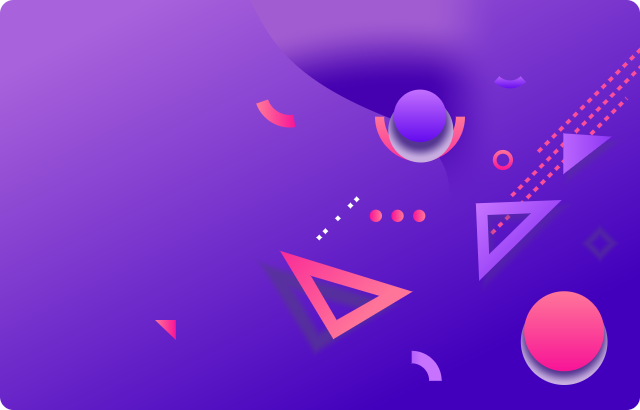
Write a WebGL 2 fragment shader that draws this background.

```glsl
#version 300 es
precision highp float;
uniform vec2 u_resolution;
out vec4 fragColor;

// Canvas is 7.68 x 4.92 units; y runs downward after the flip in main()
const vec2 CANVAS = vec2(7.68, 4.92);
const float CORNER = 0.16;
const vec3 WHITE = vec3(1.0);
const vec3 LILAC = vec3(0.66, 0.385, 0.86);
const vec3 INDIGO = vec3(0.26, 0.0, 0.74);
const vec3 FOLD_LIGHT = vec3(0.63, 0.36, 0.82);
const vec3 FOLD_DARK = vec3(0.27, 0.0, 0.69);
const vec3 CORAL = vec3(1.0, 0.46, 0.6);
const vec3 PINK = vec3(0.97, 0.08, 0.59);
const vec3 ORCHID = vec3(0.78, 0.45, 1.0);
const vec3 VIOLET = vec3(0.38, 0.03, 0.93);
const vec3 SHADOW = vec3(0.33, 0.21, 0.57);
const vec3 GLASS = vec3(0.78, 0.68, 0.88);
const vec2 GRADIENT_DIR = vec2(0.45, 0.89);
const vec2 GRADIENT_RANGE = vec2(0.8, 6.4);
const vec2 CUP = vec2(5.04, 1.40);
const vec2 BALL = vec2(6.77, 3.975);
const float DASH_STEP = 0.085;

float pixel;

float cross2(vec2 a, vec2 b) { return a.x * b.y - a.y * b.x; }

float edgeDistance(vec2 p, vec2 a, vec2 b) {
    return cross2(b - a, p - a) / length(b - a);
}

float triangle(vec2 p, vec2 a, vec2 b, vec2 c) {
    float s = -sign(cross2(b - a, c - a));
    return max(s * edgeDistance(p, a, b), max(s * edgeDistance(p, b, c), s * edgeDistance(p, c, a)));
}

float ring(vec2 p, float r, float halfWidth) { return abs(length(p) - r) - halfWidth; }

// Ring sector centred on a unit direction
float arc(vec2 p, float r, float halfWidth, vec2 dir, float halfAngle) {
    float len = length(p);
    float angle = acos(clamp(dot(p, dir) / max(len, 1e-4), -1.0, 1.0));
    return max(ring(p, r, halfWidth), (angle - halfAngle) * len);
}

float box(vec2 p, vec2 size) {
    vec2 q = abs(p) - size;
    return length(max(q, 0.0)) + min(max(q.x, q.y), 0.0);
}

vec3 ramp(vec3 a, vec3 b, float from, float to, float x) {
    return mix(a, b, clamp((x - from) / (to - from), 0.0, 1.0));
}

void paint(inout vec3 col, vec3 color, float d) {
    col = mix(col, color, clamp(0.5 - d / pixel, 0.0, 1.0));
}

void castShadow(inout vec3 col, float d, float blur, float strength) {
    col = mix(col, SHADOW, strength * (1.0 - smoothstep(-blur, blur, d)));
}

// Pale saucer, darkened by the ball that floats over it
void saucer(inout vec3 col, vec2 p, float r, vec2 shadowCenter, float shadowRadius) {
    float shade = smoothstep(-0.03, 0.13, length(p - shadowCenter) - shadowRadius);
    paint(col, mix(SHADOW, GLASS, shade), length(p) - r);
}

// Folded sheet: two cubic arcs form its sharp edge, the right side fades out
void fold(inout vec3 col, vec2 p) {
    float rest = max(2.5 - p.y, 0.0);
    bool upper = p.y < 1.42;
    float edge = upper ? 3.0 + 0.5 * p.y + 0.34 * p.y * p.y * p.y : 5.4 - 0.57 * rest * rest * rest;
    float slope = upper ? 0.5 + 1.02 * p.y * p.y : 1.71 * rest * rest;
    float d = (edge - p.x) / sqrt(1.0 + slope * slope);
    float bend = p.y - 0.1 * (p.x - 4.8) * (p.x - 4.8);
    vec3 sheet = mix(FOLD_LIGHT, FOLD_DARK, smoothstep(0.2, 1.05, bend));
    float fade = (1.0 - smoothstep(5.1, 6.0, p.x)) * (1.0 - smoothstep(1.4, 2.5, p.y));
    paint(col, mix(col, sheet, fade), d);
}

void main() {
    pixel = CANVAS.y / u_resolution.y;
    vec2 p = gl_FragCoord.xy * pixel;
    p.y = CANVAS.y - p.y;

    vec3 col = ramp(LILAC, INDIGO, GRADIENT_RANGE.x, GRADIENT_RANGE.y, dot(p, GRADIENT_DIR));
    fold(col, p);

    // Three diagonal rows of dashes
    for (int i = 0; i < 3; i++) {
        float k = float(i);
        float start = 6.48 - 0.32 * k + 0.04 * k * (k - 1.0);
        float end = i == 2 ? 7.52 : 7.8;
        float along = (p.x - p.y + 8.28 + 0.21 * k) * 0.5;
        float across = (p.x + p.y - 8.28 - 0.21 * k) * 0.7071;
        float cell = (fract((along - start) / DASH_STEP + 0.5) - 0.5) * DASH_STEP * 1.4142;
        float d = box(vec2(cell, across), vec2(0.03, 0.022));
        d = max(d, max(start - 0.04 - along, along - end));
        paint(col, mix(PINK, CORAL, 0.6), d);
    }

    // Five white diamonds, with gaps at the third and fifth steps
    for (int i = 0; i < 7; i++) {
        if (i == 2 || i == 4) continue;
        vec2 q = abs(p - vec2(3.83, 2.85) - float(i) * vec2(0.075, -0.0765));
        paint(col, WHITE, (q.x + q.y - 0.035) * 0.7071);
    }

    // Three dots
    for (int i = 0; i < 3; i++) {
        vec2 q = p - vec2(4.51 + 0.26 * float(i), 2.59);
        paint(col, ramp(PINK, CORAL, -0.07, 0.07, q.x), length(q) - 0.074);
    }

    // Arcs and small ring
    paint(col, ramp(CORAL, PINK, 3.1, 3.55, p.x), arc(p - vec2(3.48, 1.10), 0.355, 0.075, vec2(-0.515, 0.857), 0.69));
    paint(col, ramp(ORCHID, VIOLET, 0.88, 1.07, p.y), arc(p - vec2(6.12, 0.78), 0.233, 0.047, vec2(0.0, 1.0), 0.76));
    paint(col, ramp(VIOLET, ORCHID, 4.7, 5.25, p.x + 0.2), arc(p - vec2(4.94, 4.57), 0.285, 0.075, vec2(0.7071, -0.7071), 0.785));
    paint(col, ramp(CORAL, PINK, 1.8, 2.04, p.y), ring(p - vec2(6.035, 1.92), 0.098, 0.023));

    // Blurred hollow diamond
    vec2 q = abs(p - vec2(7.2, 2.92));
    castShadow(col, abs(q.x + q.y - 0.15) * 0.7071 - 0.035, 0.045, 0.6);

    // Solid triangles
    castShadow(col, triangle(p - vec2(0.05, 0.07), vec2(6.76, 1.6), vec2(7.34, 1.64), vec2(6.76, 2.09)), 0.06, 0.45);
    paint(col, ramp(ORCHID, VIOLET, 6.6, 7.9, p.x), triangle(p, vec2(6.76, 1.6), vec2(7.34, 1.64), vec2(6.76, 2.09)));
    paint(col, ramp(CORAL, PINK, 1.86, 2.11, p.x), triangle(p, vec2(1.86, 3.84), vec2(2.11, 3.84), vec2(2.11, 4.08)));

    // Hollow triangles: violet, then pink
    vec2 offset = vec2(0.06, 0.07);
    for (int i = 1; i >= 0; i--) {
        vec2 s = p - float(i) * offset;
        float d = max(triangle(s, vec2(5.71, 2.44), vec2(6.74, 2.4), vec2(5.75, 3.37)),
            -triangle(s, vec2(5.85, 2.58), vec2(6.37, 2.56), vec2(5.87, 3.05)));
        if (i == 1) castShadow(col, d, 0.06, 0.4);
        else paint(col, ramp(ORCHID, VIOLET, 8.2, 10.6, p.x + p.y), d);
    }
    offset = vec2(-0.22, 0.16);
    for (int i = 1; i >= 0; i--) {
        vec2 s = p - float(i) * offset;
        float d = max(triangle(s, vec2(3.36, 3.01), vec2(4.95, 3.5), vec2(4.0, 4.07)),
            -triangle(s, vec2(3.73, 3.31), vec2(4.55, 3.55), vec2(4.04, 3.84)));
        if (i == 1) castShadow(col, d, 0.06, 0.75);
        else paint(col, ramp(PINK, CORAL, 5.8, 8.2, p.x + p.y), d);
    }

    // Violet ball in a pink cup
    paint(col, ramp(CORAL, PINK, 1.4, 2.2, p.y), max(ring(p - CUP, 0.485, 0.055), CUP.y - p.y));
    saucer(col, p - CUP - vec2(0.01, 0.16), 0.39, vec2(-0.01, -0.08), 0.30);
    paint(col, ramp(ORCHID, VIOLET, 1.05, 1.72, p.y), length(p - CUP + vec2(0.0, 0.01)) - 0.315);

    // Large pink ball
    saucer(col, p - BALL - vec2(0.0, 0.125), 0.52, vec2(0.0, -0.07), 0.45);
    paint(col, ramp(CORAL, PINK, 3.5, 4.45, p.y), length(p - BALL) - 0.48);

    // Rounded canvas corners
    paint(col, WHITE, CORNER - box(p - CANVAS * 0.5, CANVAS * 0.5 - CORNER));
    fragColor = vec4(col, 1.0);
}
```
